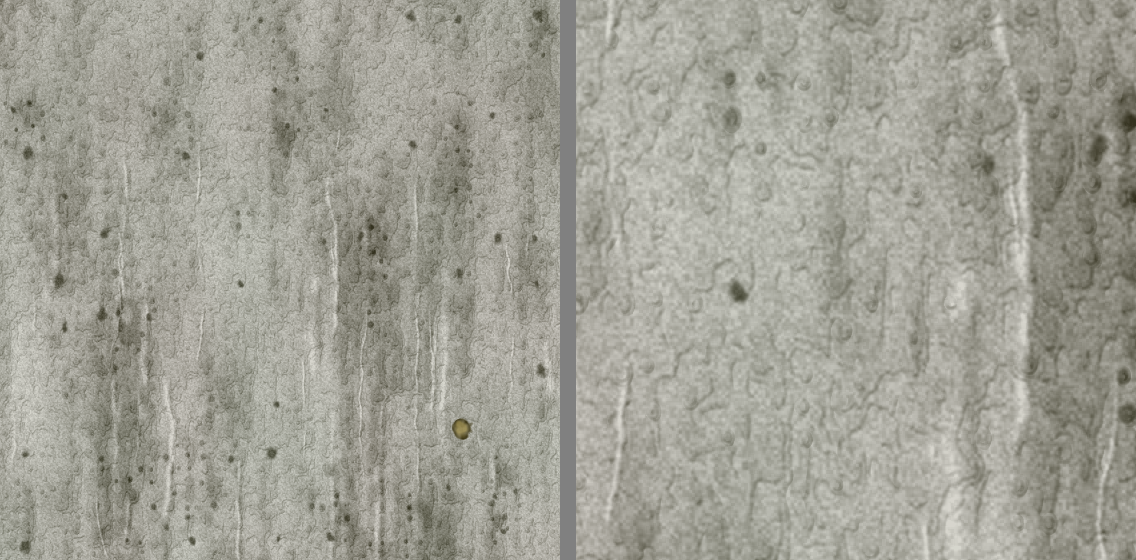
Left, the full canvas; right, a detail of the centre.
This texture is drawn by a WebGL 1 fragment shader. Its source:

```glsl
precision highp float;
// Weathered concrete wall: contoured stains, vertical runs, dark pits and pale drips.
uniform vec2 u_resolution;

#define BASE_TONE 0.676
#define STEP_TONE 0.046
#define STAIN_TONE 0.036
#define BLOB_SCALE vec2(88.0, 62.0)
#define BLOB_HEIGHT 2.9
#define OUTLINE_WIDTH 0.0015
#define OUTLINE_DARK 0.095
#define PIT_CELLS 13.0
#define DRIP_COUNT 36
#define DRIP_LIGHT 0.14
#define GRAIN 0.13
#define RUST_SPOT vec2(0.825, 0.235)

float hash(vec2 p) {
  vec3 q = fract(vec3(p.xyx) * 0.1031);
  q += dot(q, q.yzx + 33.33);
  return fract((q.x + q.y) * q.z);
}

float noise(vec2 p) {
  vec2 i = floor(p), f = fract(p);
  f = f * f * (3.0 - 2.0 * f);
  return mix(mix(hash(i), hash(i + vec2(1.0, 0.0)), f.x),
             mix(hash(i + vec2(0.0, 1.0)), hash(i + 1.0), f.x), f.y);
}

float fbm(vec2 p) {
  float sum = 0.0, amp = 0.54;
  for (int i = 0; i < 3; i++) {
    sum += amp * noise(p);
    p = p * 2.1 + 17.3;
    amp *= 0.5;
  }
  return sum;
}

// Soft round spots, at most one per cell; the share is the filled fraction.
float spots(vec2 p, float cells, float share, float smallest, float largest) {
  vec2 id = floor(p * cells);
  vec2 jitter = vec2(hash(id + 11.0), hash(id + 47.0));
  vec2 d = (fract(p * cells) - mix(vec2(0.3), vec2(0.7), jitter)) / cells;
  float radius = mix(smallest, largest, hash(id + 83.0));
  float present = step(1.0 - share, hash(id + 131.0));
  return present * (1.0 - smoothstep(0.3 * radius, radius, length(d * vec2(1.0, 0.85))));
}

// Broad dirt plus vertical runs that strengthen toward the bottom.
float stain(vec2 p) {
  float broad = fbm(p * vec2(6.0, 4.0) + 3.7) - 0.48;
  float runs = fbm(p * vec2(34.0, 3.2) + 61.0) - 0.48;
  return 5.0 * broad + mix(5.5, 2.2, smoothstep(0.25, 0.85, p.y)) * runs;
}

// Patches, taller than wide, where grime gathers.
float grime(vec2 p) {
  return smoothstep(0.56, 0.85, noise(p * vec2(13.0, 6.0) + 5.3));
}

// Stain level with small blobs and dots; whole numbers become contours.
float relief(vec2 p) {
  float rough = mix(0.55, 1.35, noise(p * 7.0 + 29.0));
  float blobs = 0.8 * noise(p * BLOB_SCALE) + 0.2 * noise(p * BLOB_SCALE * 2.1 + 9.0) - 0.5;
  return stain(p) + BLOB_HEIGHT * rough * blobs + 1.3 * spots(p, 46.0, 0.25, 0.004, 0.008);
}

// Broken pale trickles, each with a shadow on its right side.
float drips(vec2 p) {
  float sum = 0.0;
  for (int i = 0; i < DRIP_COUNT; i++) {
    float k = float(i);
    float top = mix(0.2, 0.85, hash(vec2(k, 5.0)));
    float foot = top - mix(0.12, 0.45, hash(vec2(k, 9.0)));
    float width = mix(0.0015, 0.009, pow(hash(vec2(k, 13.0)), 2.0));
    float sway = 0.02 * (noise(vec2(p.y * 9.0, k * 7.0)) - 0.5)
               + 0.006 * (noise(vec2(p.y * 45.0, k * 3.0)) - 0.5);
    float x = (p.x - hash(vec2(k, 3.0)) - sway) / width;
    float along = smoothstep(foot, foot + 0.06, p.y) * (1.0 - smoothstep(top - 0.08, top, p.y));
    float broken = smoothstep(0.25, 0.65, noise(p * vec2(70.0, 24.0) + k * 5.0));
    sum += along * broken * (exp(-x * x) - 0.5 * exp(-(x - 1.9) * (x - 1.9)));
  }
  return clamp(sum, -0.6, 1.0);
}

void main() {
  vec2 p = gl_FragCoord.xy / min(u_resolution.x, u_resolution.y);

  // Quantise the relief into flat levels with smooth borders.
  float e = 0.0008;
  float level = relief(p);
  vec2 slope = vec2(relief(p + vec2(e, 0.0)), relief(p + vec2(0.0, e))) - level;
  slope /= e;
  float steep = max(length(slope), 20.0);
  float border = floor(level + 0.5);
  float dist = (level - border) / steep;
  float flatLevel = border + clamp(dist / 0.003, -0.5, 0.5);

  // Pale levels are compressed, dark ones keep their full depth.
  float dirt = STEP_TONE * flatLevel + STAIN_TONE * stain(p);
  float tone = BASE_TONE - dirt * mix(0.38, 0.95, smoothstep(-0.03, 0.04, dirt));

  // Grime darkens the blobs and dots inside its patches.
  float soil = grime(p);
  float clump = smoothstep(0.45, 0.8, noise(p * BLOB_SCALE * 0.7 + 19.0));
  tone -= soil * (0.03 + 0.10 * clump + 0.16 * spots(p, 46.0, 0.25, 0.004, 0.008));

  // Embossed outlines.
  float outline = exp(-dist * dist / (OUTLINE_WIDTH * OUTLINE_WIDTH));
  float facing = dot(slope / steep, normalize(vec2(-0.5, 0.85)));
  tone -= OUTLINE_DARK * outline * (0.6 + 0.7 * facing);

  // Drips, pits and grain.
  tone += DRIP_LIGHT * drips(p);
  vec2 ragged = p + 0.006 * (vec2(noise(p * 110.0), noise(p * 110.0 + 40.0)) - 0.5);
  float pit = spots(ragged, PIT_CELLS, 0.22, 0.006, 0.014);
  tone = mix(tone, 0.27, 0.8 * pit);
  tone += GRAIN * (noise(p * 420.0) - 0.5) + 0.4 * GRAIN * (hash(floor(p * 512.0)) - 0.5);
  tone = clamp(tone, 0.2, 0.84);

  // Warm grey, yellower where dark, with faint green and brown patches.
  float tint = noise(p * vec2(9.0, 5.0) + 71.0) - 0.5;
  vec3 color = vec3(tone - 0.012 * tint, tone + 0.008 * tint - 0.002,
                    tone - 0.036 - 0.08 * max(0.72 - tone, 0.0));

  // One rusty spot with a darker rim.
  float r = length(ragged - RUST_SPOT) / 0.019;
  vec3 rust = mix(vec3(0.50, 0.44, 0.20), vec3(0.27, 0.24, 0.10), smoothstep(0.45, 0.85, r));
  rust += 0.25 * (noise(p * 150.0) - 0.5);
  color = mix(color, rust, 0.85 * (1.0 - smoothstep(0.85, 1.05, r)));

  gl_FragColor = vec4(color, 1.0);
}
```
